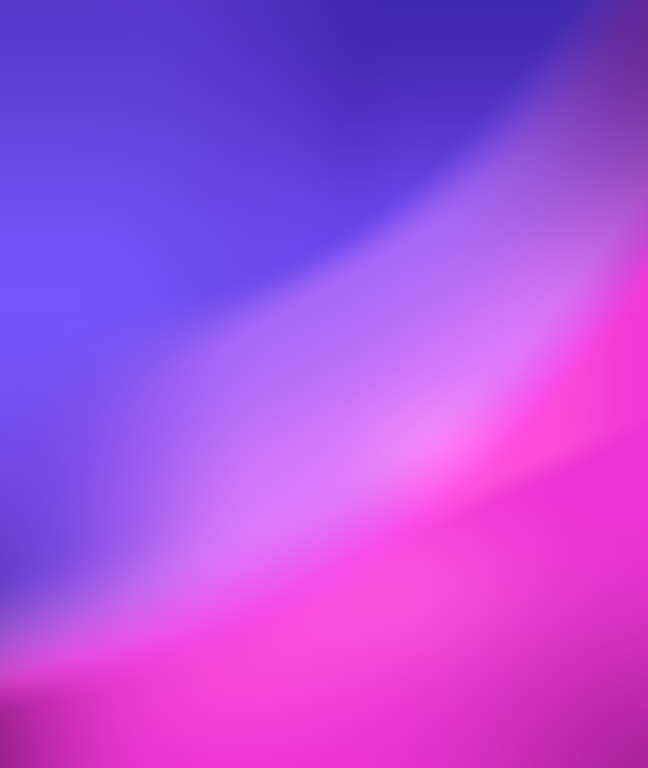
Write a WebGL 2 fragment shader that draws this background.

```glsl
#version 300 es
precision highp float;

uniform vec2 u_resolution;
out vec4 fragColor;

// Soft round glow, 1 at its centre
float glow(vec2 p, vec2 centre, vec2 size) {
    vec2 d = (p - centre) / size;
    return exp(-dot(d, d));
}

// Blue field, darkening towards the top and right
vec3 blueField(vec2 p) {
    vec3 c = mix(vec3(0.45, 0.34, 0.98), vec3(0.33, 0.22, 0.79), smoothstep(0.6, 1.05, p.y));
    c = mix(c, vec3(0.37, 0.22, 0.84), 0.75 * smoothstep(0.1, 0.6, p.x));
    c += vec3(0.04, 0.04, 0.07) * smoothstep(0.85, 0.65, p.y) * smoothstep(0.3, 0.6, p.x);
    float night = smoothstep(0.2, 0.65, p.x) * smoothstep(0.74, 1.02, p.y);
    c = mix(c, vec3(0.23, 0.15, 0.66), 0.9 * night);
    // faint vertical crease
    return c - vec3(0.02, 0.02, 0.03) * glow(p, vec2(0.54, 0.83), vec2(0.06, 0.15));
}

// Lit band; t runs from its lower edge (0) to its upper edge (1)
vec3 litBand(vec2 p, float t) {
    vec3 c = mix(vec3(0.97, 0.28, 0.91), vec3(0.87, 0.48, 0.98), smoothstep(-0.05, 0.32, t));
    c = mix(c, vec3(0.65, 0.41, 0.97), smoothstep(0.2, 1.0, t));
    c += vec3(0.08, 0.06, 0.0) * glow(p, vec2(0.69, 0.41), vec2(0.13, 0.08));
    float leftFade = 1.0 - smoothstep(0.0, 0.42, p.x);
    c = mix(c, vec3(0.46, 0.28, 0.91), leftFade * smoothstep(0.0, 0.45, t));
    float rightShade = smoothstep(0.6, 1.02, p.x) * smoothstep(0.5, 1.0, p.y);
    return mix(c, vec3(0.38, 0.14, 0.56), 0.95 * rightShade);
}

// Magenta ground with a soft fold on the right
vec3 magentaGround(vec2 p) {
    vec3 c = vec3(0.93, 0.20, 0.83);
    c += vec3(0.06, 0.12, 0.05) * glow(p, vec2(0.6, 0.23), vec2(0.25, 0.12));
    c += vec3(0.03, 0.06, 0.02) * glow(p, vec2(0.35, 0.11), vec2(0.2, 0.1));
    float above = p.y - (0.303 + 0.38 * (p.x - 0.62));
    float fold = smoothstep(-0.02, 0.025, above) * smoothstep(0.6, 0.75, p.x);
    c += vec3(0.05, 0.09, 0.02) * fold * (1.0 - 0.7 * smoothstep(0.85, 1.0, p.x));
    // shaded lower corners
    c = mix(c, vec3(0.62, 0.13, 0.57), 0.9 * glow(p, vec2(1.05, -0.04), vec2(0.3, 0.22)));
    return mix(c, vec3(0.62, 0.13, 0.58), 0.8 * glow(p, vec2(-0.05, -0.02), vec2(0.16, 0.18)));
}

void main() {
    vec2 p = gl_FragCoord.xy / u_resolution;

    // Curved edges of the band
    float upper = 0.47 + 0.33 * p.x + 0.27 * pow(p.x, 4.0);
    float lower = 0.10 + 0.17 * p.x + 0.39 * pow(p.x, 3.0);
    float t = (p.y - lower) / (upper - lower);

    vec3 colour = mix(magentaGround(p), litBand(p, t), smoothstep(-0.09, 0.08, t));

    // The upper edge is crisp in the middle and blurred at both ends
    float blur = 0.035 + 0.45 * pow(p.x - 0.5, 2.0);
    colour = mix(colour, blueField(p), smoothstep(-blur, blur, p.y - upper));

    // Dim left border below the blue
    colour *= 1.0 - 0.15 * exp(-9.0 * p.x) * smoothstep(0.45, 0.2, p.y);
    fragColor = vec4(clamp(colour, 0.0, 1.0), 1.0);
}
```
